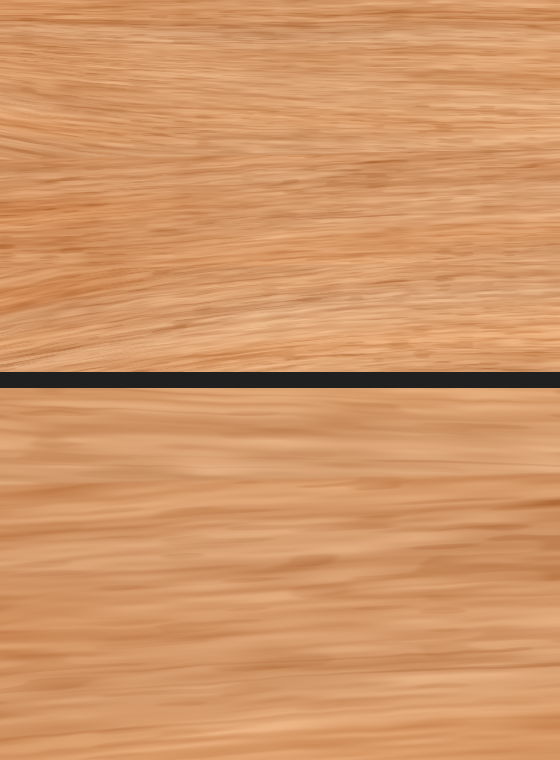
Top: the whole. Bottom: its middle third, enlarged.
Write a WebGL 1 fragment shader that draws this texture.

```glsl
precision highp float;
// Light oak veneer: three horizontal boards with curved, streaky grain and fine pores.
uniform vec2 u_resolution;

// Colours: the mean wood tone, its change per unit of lightness, and colour casts
const vec3 WOOD = vec3(0.834, 0.602, 0.415);
const vec3 TONE_STEP = vec3(0.041, 0.053, 0.055);
const vec3 GREY_CAST = vec3(-0.014, 0.006, 0.020);
const vec3 RED_CAST = vec3(0.004, -0.007, -0.012);

// Board seams: height at the left edge and slope
const vec2 UPPER_SEAM = vec2(0.570, 0.020);
const vec2 LOWER_SEAM = vec2(0.275, 0.015);
const float SEAM_SOFTNESS = 0.002;

// Grain frequencies along and across the fibres
const vec2 BAND_FREQ = vec2(0.7, 12.0);
const vec2 STREAK_FREQ = vec2(1.4, 52.0);
const vec2 FIBRE_FREQ = vec2(4.0, 125.0);
const vec2 HAIR_FREQ = vec2(16.0, 230.0);
const vec2 RING_FREQ = vec2(1.1, 62.0);
const vec2 LINE_FREQ = vec2(3.2, 105.0);
const vec2 PORE_FREQ = vec2(17.0, 190.0);

// Grain strengths
const float BAND = 0.60;
const float STREAK = 0.70;
const float FIBRE = 0.85;
const float HAIR = 0.85;
const float RING = 0.95;
const float LINE = 0.80;
const float PORE = 1.35;

float hash(vec2 cell) {
  vec3 q = fract(cell.xyx * vec3(0.1031, 0.1030, 0.0973));
  q += dot(q, q.yzx + 33.33);
  return fract((q.x + q.y) * q.z);
}

// Value noise from -1 to 1
float noise(vec2 p) {
  vec2 i = floor(p);
  vec2 f = fract(p);
  f = f * f * (3.0 - 2.0 * f);
  float low = mix(hash(i), hash(i + vec2(1.0, 0.0)), f.x);
  float high = mix(hash(i + vec2(0.0, 1.0)), hash(i + vec2(1.0, 1.0)), f.x);
  return 2.0 * mix(low, high, f.y) - 1.0;
}

// Thin lines where the noise crosses zero
float veins(vec2 p, float width) {
  return 1.0 - smoothstep(0.0, width, abs(noise(p)));
}

// Colour of one board, with g = (along, across) the fibres
vec3 board(vec2 g, float seed, float redness) {
  vec2 offset = vec2(seed, seed * 1.7);
  g.y += 0.007 * noise(g * vec2(2.5, 7.0) + offset);
  g.y += 0.0016 * noise(g * vec2(13.0, 40.0) + offset);
  g.y += 0.0007 * noise(g * vec2(38.0, 90.0) + offset);

  // Soft bands and streaks, from broad to fine
  float tone = 0.15 + BAND * noise(g * BAND_FREQ + offset);
  tone += STREAK * noise(g * STREAK_FREQ + offset);
  tone += FIBRE * noise(g * FIBRE_FREQ + offset);
  tone += HAIR * noise(g * HAIR_FREQ + offset);

  // Long growth lines and shorter fine ones that come and go
  float presence = smoothstep(-0.5, 0.5, noise(g * vec2(2.6, 19.0) + offset + 9.1));
  tone -= RING * veins(g * RING_FREQ + offset + 5.3, 0.24) * presence;
  tone -= LINE * veins(g * LINE_FREQ + offset + 3.9, 0.28) * (1.0 - 0.6 * presence);

  // Short dark pores, gathered in loose bands
  float pore = smoothstep(0.25, 0.65, noise(g * PORE_FREQ + offset + 2.7));
  float cluster = 0.5 + 0.5 * noise(g * vec2(2.5, 30.0) + offset + 7.9);
  tone -= PORE * pore * cluster;

  float grey = noise(g * vec2(1.2, 17.0) + offset + 13.0);
  return WOOD + TONE_STEP * tone + GREY_CAST * grey + RED_CAST * redness;
}

void main() {
  vec2 p = gl_FragCoord.xy / u_resolution.y;
  float upperSeam = UPPER_SEAM.x + UPPER_SEAM.y * p.x;
  float lowerSeam = LOWER_SEAM.x + LOWER_SEAM.y * p.x;

  // Grain bends: falling at the top, rising in the middle, arched at the bottom
  float fall = 0.07 * exp(-2.4 * p.x) * (1.0 - smoothstep(0.75, 1.0, p.y));
  float rise = 0.055 * p.x;
  float arch = p.x * (0.19 - 0.062 * p.x);
  vec3 top = board(vec2(p.x, p.y - fall), 11.0, -0.3);
  vec3 middle = board(vec2(p.x, p.y - rise), 37.0, 0.8);
  vec3 bottom = board(vec2(p.x, p.y - arch), 71.0, 0.2);

  // Pale strips above the seams, a darker shade just below them
  float aboveUpper = p.y - upperSeam;
  float aboveLower = p.y - lowerSeam;
  top += TONE_STEP * 0.5 * exp(-max(aboveUpper, 0.0) * 28.0);
  middle += TONE_STEP * 0.7 * exp(-max(aboveLower, 0.0) * 22.0);
  middle -= TONE_STEP * 0.5 * exp(min(aboveUpper, 0.0) * 30.0);
  bottom -= TONE_STEP * 0.6 * exp(min(aboveLower, 0.0) * 18.0) * (1.0 - 0.5 * p.x);

  vec3 colour = mix(bottom, middle, smoothstep(-SEAM_SOFTNESS, SEAM_SOFTNESS, aboveLower));
  colour = mix(colour, top, smoothstep(-SEAM_SOFTNESS, SEAM_SOFTNESS, aboveUpper));

  // Uneven light: deeper at the left, most of all in the lower corner
  float left = 1.0 - smoothstep(0.0, 0.8, p.x);
  float corner = left * (1.0 - smoothstep(0.1, 0.6, p.y));
  float light = 0.27 - 0.35 * left - 0.5 * corner;
  colour += TONE_STEP * light + RED_CAST * left;
  gl_FragColor = vec4(clamp(colour, 0.0, 1.0), 1.0);
}
```
